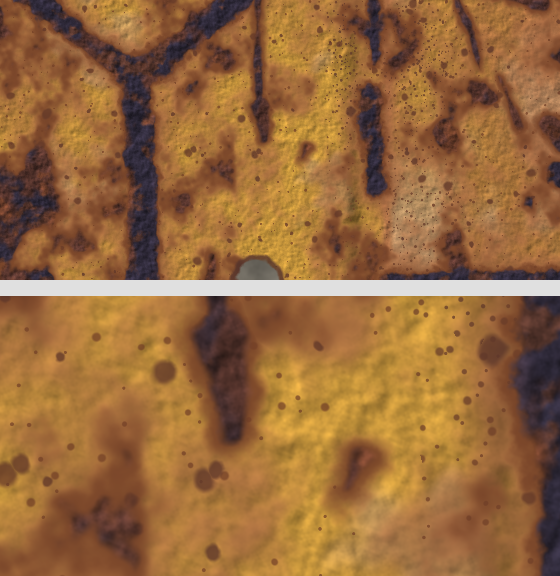
Top: the whole. Bottom: its middle third, enlarged.
Give the GLSL for this texture, as a Shadertoy shader.

```glsl
// Weathered yellow paint over rusted steel, with a forked weld seam, a ridge and drips.
const vec3 YELLOW = vec3(0.77, 0.58, 0.23);
const vec3 OCHRE  = vec3(0.65, 0.45, 0.22);
const vec3 TAN    = vec3(0.69, 0.55, 0.40);
const vec3 SALMON = vec3(0.65, 0.41, 0.26);
const vec3 RUST   = vec3(0.45, 0.25, 0.15);
const vec3 UMBER  = vec3(0.33, 0.20, 0.17);
const vec3 NAVY   = vec3(0.18, 0.16, 0.22);
const vec3 STEEL  = vec3(0.46, 0.44, 0.40);
const float RIDGE_X = 1.33;
const float EDGE = 0.006;
const float SEAM_RAGGED = 0.075;
const float DRIP_RAGGED = 0.035;
const float BUMP = 0.75;

// Segments (start.xy, end.xy) and their end radii
const vec4 SEAMS[6] = vec4[6](
    vec4(0.08, 1.03, 0.48, 0.72), vec4(0.86, 1.03, 0.51, 0.73),
    vec4(0.49, 0.74, 0.51, -0.05), vec4(1.33, 0.66, 1.34, 0.34),
    vec4(1.34, 1.03, 1.335, 0.77), vec4(1.38, 0, 2.05, 0.005));
const vec2 SEAM_RADII[6] = vec2[6](
    vec2(0.035, 0.045), vec2(0.045, 0.052), vec2(0.05, 0.055),
    vec2(0.04, 0.03), vec2(0.02, 0.01), vec2(0.022, 0.026));
const vec4 DRIPS[8] = vec4[8](
    vec4(0.92, 1.03, 0.925, 0.64), vec4(0.93, 0.62, 0.945, 0.5),
    vec4(1.63, 1.03, 1.71, 0.75), vec4(1.78, 0.73, 1.86, 0.55),
    vec4(1.96, 0.56, 2.03, 0.5), vec4(1.76, 1.03, 1.94, 0.99),
    vec4(0.755, 0.09, 0.74, -0.02), vec4(1.1, 0.47, 1.085, 0.43));
const vec2 DRIP_RADII[8] = vec2[8](
    vec2(0.008, 0.011), vec2(0.032, 0.009), vec2(0.011, 0.005), vec2(0.004, 0.02),
    vec2(0.035, 0.045), vec2(0.02, 0.026), vec2(0.008, 0.022), vec2(0.016, 0.008));

vec3 hash3(vec2 p) {
    vec3 q = fract(vec3(p.xyx) * vec3(0.1031, 0.1030, 0.0973));
    q += dot(q, q.yxz + 33.33);
    return fract((q.xxy + q.yzz) * q.zyx);
}

float noise(vec2 p) {
    vec2 i = floor(p), f = fract(p);
    f = f * f * (3.0 - 2.0 * f);
    return mix(mix(hash3(i).x, hash3(i + vec2(1, 0)).x, f.x),
               mix(hash3(i + vec2(0, 1)).x, hash3(i + vec2(1, 1)).x, f.x), f.y);
}

float fbm(vec2 p) {
    float sum = 0.0, amp = 0.533;
    for (int i = 0; i < 4; i++) {
        sum += amp * noise(p);
        p = mat2(1.6, 1.2, -1.2, 1.6) * p + 17.3;
        amp *= 0.5;
    }
    return sum;
}

// Tapered capsule, positive inside
float capsule(vec2 p, vec4 s, vec2 r) {
    vec2 d = s.zw - s.xy;
    float t = clamp(dot(p - s.xy, d) / dot(d, d), 0.0, 1.0);
    return mix(r.x, r.y, t) - length(p - s.xy - d * t);
}

// Soft elliptical region
float zone(vec2 p, float x, float y, float w, float h) {
    vec2 d = (p - vec2(x, y)) / vec2(w, h);
    return exp(-dot(d, d));
}

// Scattered round pits, one candidate per cell
float specks(vec2 p, float scale, float density) {
    p *= scale;
    float mask = 0.0;
    for (int k = 0; k < 9; k++) {
        vec2 cell = floor(p) + vec2(k % 3 - 1, k / 3 - 1);
        vec3 h = hash3(cell);
        float r = 0.18 + 0.34 * h.z * h.z;
        float dot_ = 1.0 - smoothstep(r * 0.5, r, length(p - cell - h.xy));
        mask = max(mask, dot_ * step(hash3(cell + 71.0).x, density));
    }
    return mask;
}

void mainImage(out vec4 fragColor, in vec2 fragCoord) {
    vec2 p = fragCoord / iResolution.y;
    float broad = fbm(p * 3.5 + 4.0), medium = fbm(p * 11.0), fine = fbm(p * 38.0);
    float ragged = 0.65 * medium + 0.35 * fine - 0.5;

    // Paint: yellow left of the ridge, faded tan and orange right of it
    vec3 left = mix(YELLOW, OCHRE, 0.75 * smoothstep(0.46, 0.75, broad + 0.15 * zone(p, 0.1, 0.6, 0.4, 0.7)));
    left = mix(left, TAN, 0.6 * smoothstep(0.58, 0.72, fbm(p * 5.0 + 31.0)));
    vec3 right = mix(TAN, OCHRE, smoothstep(0.4, 0.68, broad + 0.2 * p.y - 0.08));
    right = mix(right, YELLOW, 0.6 * zone(p, 1.52, 0.68, 0.17, 0.35));
    right = mix(right, SALMON, 0.65 * smoothstep(1.35, 1.75, p.x + 0.5 * medium - 0.5) * smoothstep(0.1, 0.8, p.y));
    float across = p.x - RIDGE_X;
    vec3 col = mix(left, right, smoothstep(0.02, 0.08, across));

    // Ridge: shaded flank, lit lip, rusty stain
    col *= 1.0 - zone(p, RIDGE_X - 0.065, 0.0, 0.035, 9.0) * (0.44 - 0.19 * p.y);
    col = mix(col, YELLOW * 0.94, 0.7 * zone(p, RIDGE_X - 0.025, 0.0, 0.016, 9.0));
    col = mix(col, SALMON * 1.06, 0.85 * zone(p, RIDGE_X + 0.065 - 0.03 * medium, 0.0, 0.022, 9.0));

    // Relief lit from the upper left
    vec2 lit = p + vec2(-0.006, 0.006);
    float slope = fine - fbm(lit * 38.0) + 0.6 * (medium - fbm(lit * 11.0));
    col *= 1.0 + BUMP * slope + 0.14 * (fine - 0.5);

    // Rust field from seams, drips and flaked patches
    float seam = -1.0, drip = -1.0;
    vec2 bent = p + 0.02 * vec2(noise(p * 9.0), noise(p * 9.0 + 40.0)) - 0.01;
    for (int i = 0; i < 6; i++) seam = max(seam, capsule(p, SEAMS[i], SEAM_RADII[i]));
    for (int i = 0; i < 8; i++) drip = max(drip, capsule(bent, DRIPS[i], DRIP_RADII[i]));
    float decay = zone(p, 0.07, 0.16, 0.27, 0.27) + 0.45 * zone(p, 0.12, 0.8, 0.16, 0.15)
                + 0.45 * zone(p, 1.88, 1.0, 0.2, 0.12);
    float flake = (fbm(p * 7.5 + 9.0) - 0.74 + 0.27 * decay) * 0.16;
    float field = max(max(seam + SEAM_RAGGED * ragged, drip + DRIP_RAGGED * ragged), flake);

    // Stains around the rust
    float stain = smoothstep(-0.11, -0.005, max(seam, flake * 1.5) + 0.13 * ragged);
    stain = max(stain, 0.8 * smoothstep(-0.035, 0.0, drip + 0.03 * ragged));
    col = mix(col, SALMON * (0.82 + 0.3 * fine), 0.8 * stain);
    col = mix(col, RUST, 0.85 * smoothstep(-0.028, -0.002, field + 0.02 * fine - 0.01));

    // Soot and pits, dense beside the ridge
    float soot = zone(p, 1.22, 0.8, 0.055, 0.25) + 0.75 * zone(p, 1.5, 0.78, 0.14, 0.28)
               + 0.45 * zone(p, 1.5, 0.2, 0.2, 0.25);
    float dust = specks(p + 0.006 * ragged, 75.0, 0.06 + 0.6 * soot);
    float pits = specks(p + 0.03 * ragged, 24.0, 0.1 + 0.12 * soot);
    col = mix(col, mix(RUST, UMBER, min(soot, 1.0)), 0.72 * dust);
    col = mix(col, mix(RUST, UMBER, medium), 0.8 * pits);

    // Bare metal: bluish cores, brown rims
    float core = smoothstep(-0.04, 0.02, max(seam, flake));
    float cool = smoothstep(0.36, 0.58, medium + 4.0 * max(seam, -0.03) - 0.02);
    vec3 metal = mix(UMBER, NAVY, cool * (0.55 + 0.45 * core));
    metal = mix(metal, RUST, 0.6 * smoothstep(0.57, 0.72, fbm(p * 19.0 + 60.0)));
    metal *= 1.0 + 1.2 * slope + 0.5 * (fine - 0.5);
    col = mix(col, metal, smoothstep(-EDGE, EDGE, field));

    // Grey blister at the lower border
    float blister = 0.085 - length(p - vec2(0.92, 0.01)) + 0.05 * ragged;
    col = mix(col, UMBER, 0.8 * smoothstep(-0.012, 0.0, blister));
    col = mix(col, STEEL * (0.7 + 0.6 * medium), smoothstep(0.006, 0.018, blister));

    fragColor = vec4(clamp(col, 0.0, 1.0), 1.0);
}
```
